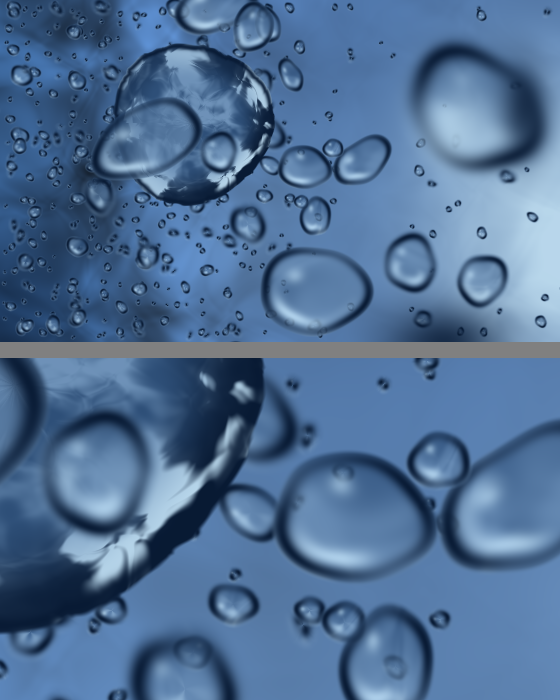
Top, the full canvas; bottom, a detail of the centre.
Give the GLSL for this texture, as a WebGL 1 fragment shader.

```glsl
precision highp float;
// Air bubbles in blue water: a murky left side, a pale glow at lower right.
// Wobbly ellipses get a dark rim, refracted folds and glints; hashed grids
// scatter the small ones, and a few large, partly defocused ones lie on top.

uniform vec2 u_resolution;

const vec3 INK   = vec3(0.03, 0.10, 0.20);
const vec3 DEEP  = vec3(0.18, 0.31, 0.47);
const vec3 WATER = vec3(0.30, 0.45, 0.65);
const vec3 MIST  = vec3(0.43, 0.57, 0.72);
const vec3 PALE  = vec3(0.72, 0.84, 0.92);
const float SOFT = 0.003;     // edge width of bubbles in focus
const float RIM = 0.07;       // rim width as a share of the radius
const float WOBBLE = 0.06;    // departure from a true ellipse
const float MURK = 0.34;      // contrast of the cloudy left side

float hash(vec2 v) {
  return fract(sin(dot(v, vec2(127.1, 311.7))) * 4375.85);
}

mat2 rotate(float t) {
  return mat2(cos(t), -sin(t), sin(t), cos(t));
}

float band(float x, float w) {
  return exp(-x * x / (w * w));
}

// Layered, warped sines, about -1 to 1
float ripples(vec2 v) {
  float sum = 0.0, gain = 0.7;
  for (int i = 0; i < 4; i++) {
    v = rotate(1.1) * v * 1.6 + 0.7 * sin(v.yx * 1.3 + float(i));
    sum += gain * sin(v.x) * cos(v.y);
    gain *= 0.65;
  }
  return sum;
}

vec3 water(vec2 p) {
  vec3 col = mix(DEEP, WATER, smoothstep(0.0, 0.85, p.x + 0.1 * p.y));
  float murk = ripples(p * 5.0) + 0.5 * ripples(p * 13.0 + 4.0);
  float left = 1.0 - smoothstep(0.35, 1.0, p.x);
  col *= 1.0 + MURK * murk * (0.12 + left);
  col = mix(col, MIST, 0.4 * band(length(p - vec2(0.75, 0.35)), 0.35));
  float glow = band(length((p - vec2(1.62, 0.3)) * vec2(1.0, 0.8)), 0.38);
  col = mix(col, PALE, clamp(glow * (1.0 + 0.12 * murk), 0.0, 1.0));
  return mix(col, INK, 0.6 * band(length(p - vec2(0.0, 0.05)), 0.28));
}

vec3 bubble(vec3 col, vec2 p, vec2 centre, vec2 r, float turn, float blur, float seed) {
  vec2 q = p - centre;
  float size = min(r.x, r.y), reach = max(r.x, r.y);
  if (length(q) > 1.4 * reach + 3.0 * blur) return col;
  vec2 u = rotate(turn) * q / r;
  float a = atan(u.y, u.x);
  float wobble = sin(2.0 * a + seed) + 0.6 * sin(3.0 * a + seed * 2.3) + 0.3 * sin(5.0 * a - seed);
  float d = (length(u) - 1.0 - WOBBLE * wobble) * size;
  float w = RIM * size + 0.0015 + 0.4 * blur;
  float body = 1.0 - smoothstep(-blur, blur, d);
  float tilt = dot(q, vec2(-0.4, -0.9)) / reach;
  float sharp = 1.0 / (1.0 + 60.0 * blur);

  // Refracted interior, lit from below
  float light = 0.42 + 0.28 * tilt + 0.3 * sharp * ripples(u * 1.1 + seed);
  vec3 inner = mix(DEEP, MIST, smoothstep(0.0, 0.6, light));
  inner = mix(inner, PALE, smoothstep(0.55, 1.0, light));
  inner = mix(inner, col, 0.35);

  // Bright crescent and small glints, then the dark rim
  float crescent = band(d + 3.3 * w, 1.3 * w) * smoothstep(-0.1, 0.9, tilt + 0.2 * sin(a * 3.0 + seed));
  float glint = band(length(u - vec2(-0.3, 0.4)), 0.16) * sharp;
  inner = mix(inner, PALE * 1.08, clamp(0.8 * crescent + 0.6 * glint, 0.0, 1.0));
  float rim = band(d + w, w) * (0.68 + 0.3 * sin(a * 2.0 + seed));
  return mix(col, mix(inner, INK, rim), body);
}

// Large bubble with a crumpled, high-contrast wall
vec3 crumpled(vec3 col, vec2 p, vec2 centre, float r) {
  vec2 q = p - centre;
  float a = atan(q.y, q.x);
  float d = length(q) - r * (1.0 + 0.04 * sin(3.0 * a + 1.0)) - 0.004 * ripples(q * 30.0);
  float body = 1.0 - smoothstep(-SOFT, SOFT, d);
  float folds = ripples(q * 14.0) + 0.5 * ripples(vec2(d * 45.0, a * 5.0));
  vec3 inner = mix(DEEP, MIST, smoothstep(-0.9, 0.8, folds));
  float wall = smoothstep(-0.11, -0.02, d) * (0.7 + 0.3 * cos(a + 0.6));
  vec3 crease = mix(INK, PALE, smoothstep(0.1, 0.6, folds));
  inner = mix(inner, crease, wall);
  inner = mix(inner, INK, 0.9 * band(d + 0.008, 0.008));
  return mix(col, inner, body);
}

// One hashed grid of small bubbles, dense at the left
vec3 scatter(vec3 col, vec2 p, float cells, float seed) {
  vec2 home = floor(p * cells);
  for (int j = -1; j <= 1; j++) {
    for (int i = -1; i <= 1; i++) {
      vec2 id = home + vec2(float(i), float(j));
      float pick = hash(id + seed), h = hash(id + seed + 17.3), k = hash(id + seed + 41.9);
      vec2 centre = (id + 0.5 + 0.5 * (vec2(h, k) - 0.5)) / cells;
      float density = mix(0.55, 0.07, smoothstep(0.45, 1.1, centre.x));
      if (pick > density) continue;
      float r = mix(0.1, 0.29, h * k + 0.3 * k) / cells;
      float blur = SOFT + 0.008 * step(0.65, fract(h * 7.0)) * h;
      col = bubble(col, p, centre, r * vec2(1.0, 1.0 + 0.35 * h), k * 3.0 - 1.5, blur, h * 20.0);
    }
  }
  return col;
}

void main() {
  vec2 p = gl_FragCoord.xy / u_resolution.y;
  vec3 col = water(p);
  for (int i = 0; i < 4; i++) {
    float n = float(3 - i);
    col = scatter(col, p, 6.0 + 5.0 * n, 9.7 * n);
  }

  // Middle distance, in focus
  col = crumpled(col, p, vec2(0.56, 0.64), 0.235);
  col = bubble(col, p, vec2(0.43, 0.59), vec2(0.165, 0.11), 0.5, SOFT, 2.0);
  col = bubble(col, p, vec2(0.64, 0.555), vec2(0.06), 0.0, 0.009, 5.0);
  col = bubble(col, p, vec2(0.63, 0.98), vec2(0.12, 0.08), 0.2, 0.005, 1.0);
  col = bubble(col, p, vec2(0.74, 0.92), vec2(0.06, 0.075), -0.5, SOFT, 3.0);
  col = bubble(col, p, vec2(0.85, 0.78), vec2(0.034, 0.052), 0.4, SOFT, 4.0);
  col = bubble(col, p, vec2(0.89, 0.51), vec2(0.08, 0.064), -0.4, SOFT, 6.0);
  col = bubble(col, p, vec2(1.06, 0.53), vec2(0.092, 0.064), 0.7, SOFT, 8.5);
  col = bubble(col, p, vec2(0.974, 0.566), vec2(0.03), 0.0, SOFT, 1.5);
  col = bubble(col, p, vec2(0.923, 0.367), vec2(0.045, 0.06), 0.0, SOFT, 7.0);
  col = bubble(col, p, vec2(0.92, 0.15), vec2(0.16, 0.135), 0.2, 0.004, 9.0);

  // Foreground, out of focus
  col = bubble(col, p, vec2(0.726, 0.344), vec2(0.052, 0.064), 0.3, 0.014, 2.5);
  col = bubble(col, p, vec2(1.2, 0.23), vec2(0.085), 0.0, 0.012, 4.5);
  col = bubble(col, p, vec2(1.41, 0.18), vec2(0.077), 0.4, 0.009, 0.6);
  col = mix(col, INK, 0.85 * band(length((p - vec2(1.3, 0.0)) * vec2(0.6, 1.0)), 0.1));
  col = bubble(col, p, vec2(1.39, 0.68), vec2(0.22, 0.185), -0.3, 0.04, 3.2);
  col = mix(col, INK, 0.75 * band(length((p - vec2(1.53, 0.68)) * vec2(1.0, 0.5)), 0.065));
  col = mix(col, PALE, 0.7 * band(length(p - vec2(1.34, 0.62)), 0.1));
  gl_FragColor = vec4(col, 1.0);
}
```
